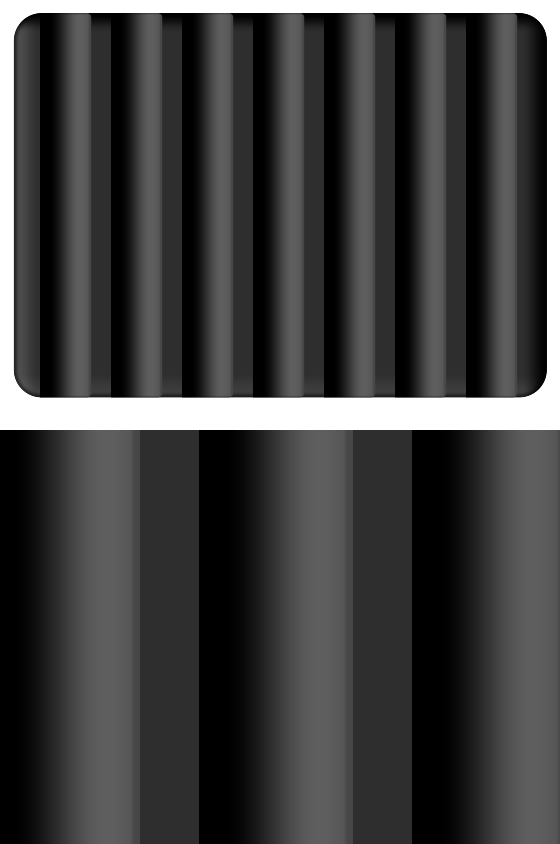
Top: the whole. Bottom: its middle third, enlarged.
Write a Shadertoy shader that draws this pattern.

```glsl
// Layout, in units of canvas height
const vec2 PANEL_MIN = vec2(0.0333, 0.0400);
const vec2 PANEL_MAX = vec2(1.3210, 0.9685);
const float PANEL_RADIUS = 0.067;
const float BAR_COUNT = 7.0;
const float BAR_START = 0.0965;
const float BAR_PERIOD = 0.1715;
const float BAR_WIDTH = 0.1240;
const float BAR_RADIUS = 0.011;

// Grey levels
const float PAPER = 1.0;
const float PANEL_GREY = 0.18;
const float BAR_PEAK = 0.37;
const float BAR_LIP = 0.28;

// Bevel
const float LEFT_GLOW = 0.12;
const float BOTTOM_GLOW = 0.06;
const float BEVEL_WIDTH = 0.062;
const float TOP_SHADE_WIDTH = 0.048;
const float RIM_WIDTH = 0.014;

float roundedBox(vec2 p, vec2 halfSize, float radius) {
    vec2 q = abs(p) - halfSize + radius;
    return length(max(q, 0.0)) + min(max(q.x, q.y), 0.0) - radius;
}

float coverage(float dist, float pixel) {
    return 1.0 - smoothstep(-0.5 * pixel, 0.5 * pixel, dist);
}

// Backing panel: lit from the lower left, dark at the top and right
float panelShade(vec2 p, float dist) {
    vec2 fromMin = p - PANEL_MIN;
    vec2 fromMax = PANEL_MAX - p;
    float grey = PANEL_GREY;
    grey += LEFT_GLOW * (1.0 - smoothstep(0.012, BEVEL_WIDTH, fromMin.x));
    grey += BOTTOM_GLOW * (1.0 - smoothstep(0.012, BEVEL_WIDTH, fromMin.y));
    grey *= smoothstep(0.0, BEVEL_WIDTH, fromMax.x);
    grey *= smoothstep(0.0, TOP_SHADE_WIDTH, fromMax.y);
    return grey * mix(0.45, 1.0, smoothstep(0.0, RIM_WIDTH, -dist));
}

// Bar profile: black on the left, rising to a crest, then a dimmer lip
float barShade(float t) {
    float grey = BAR_PEAK * smoothstep(0.17, 0.78, t);
    grey -= 0.03 * smoothstep(0.80, 0.95, t);
    return mix(grey, BAR_LIP, smoothstep(0.93, 0.97, t));
}

void mainImage(out vec4 fragColor, in vec2 fragCoord) {
    vec2 p = fragCoord / iResolution.y;
    float pixel = 1.0 / iResolution.y;
    vec2 panelCenter = 0.5 * (PANEL_MIN + PANEL_MAX);
    vec2 panelHalf = 0.5 * (PANEL_MAX - PANEL_MIN);

    // Panel
    float panelDist = roundedBox(p - panelCenter, panelHalf, PANEL_RADIUS);
    float grey = mix(PAPER, panelShade(p, panelDist), coverage(panelDist, pixel));

    // Bars, square on the left and rounded on the right
    float index = clamp(floor((p.x - BAR_START) / BAR_PERIOD), 0.0, BAR_COUNT - 1.0);
    float localX = p.x - BAR_START - index * BAR_PERIOD;
    vec2 barPos = vec2(localX - 0.5 * BAR_WIDTH, p.y - panelCenter.y);
    float radius = barPos.x > 0.0 ? BAR_RADIUS : 0.0;
    float barDist = roundedBox(barPos, vec2(0.5 * BAR_WIDTH, panelHalf.y), radius);
    float bar = barShade(clamp(localX / BAR_WIDTH, 0.0, 1.0));
    bar *= mix(0.7, 1.0, smoothstep(0.0, 0.006, panelHalf.y - abs(barPos.y)));
    grey = mix(grey, bar, coverage(barDist, pixel));

    fragColor = vec4(vec3(grey), 1.0);
}
```
